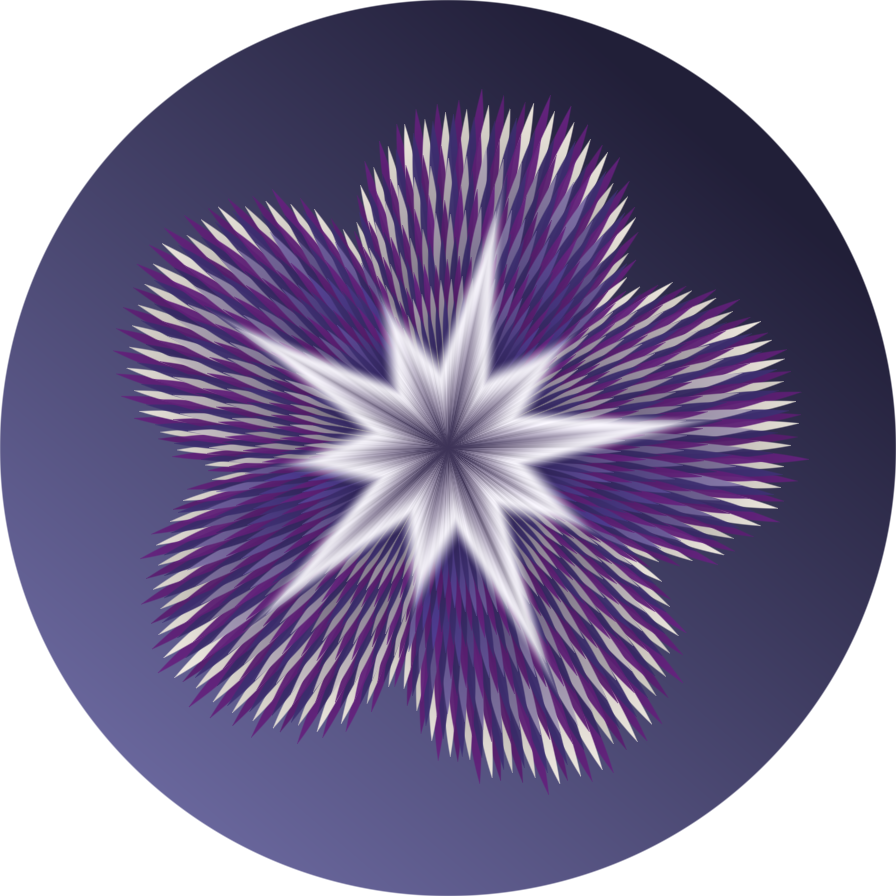
Give the GLSL for this background, as a Shadertoy shader.

```glsl
#define PETALS 5.0
#define PETAL_TURN 0.105
#define NOTCH_RADIUS 0.255
#define PETAL_RADIUS 0.402
#define BLADES 100.0
#define LAYERS 12
#define BLADE_WIDTH 0.43
#define STAR_LONG 0.298
#define STAR_SHORT 0.19
#define STAR_VALLEY 0.102

const float TAU = 6.28318;
const vec3 PURPLE = vec3(0.36, 0.12, 0.45);
const vec3 NAVY = vec3(0.22, 0.17, 0.41);
const vec3 CREAM = vec3(0.88, 0.86, 0.82);
const vec3 GRAY = vec3(0.60, 0.57, 0.62);

float hash(vec2 p) {
    return fract(sin(dot(p, vec2(127.1, 311.7))) * 43758.5);
}

float gradDot(vec2 cell, vec2 offset) {
    float a = TAU * hash(cell);
    return dot(vec2(cos(a), sin(a)), offset);
}

float gradientNoise(vec2 p) {
    vec2 i = floor(p), f = fract(p);
    vec2 u = f * f * (3.0 - 2.0 * f);
    vec2 e = vec2(1.0, 0.0);
    return mix(mix(gradDot(i, f), gradDot(i + e, f - e), u.x),
               mix(gradDot(i + e.yx, f - e.yx), gradDot(i + 1.0, f - 1.0), u.x), u.y);
}

// Position across a petal: -1 and 1 at the notches, 0 at the middle
float petalPhase(float angle) {
    return 2.0 * fract((angle - PETAL_TURN) * PETALS / TAU + 0.5) - 1.0;
}

float petalOutline(float angle) {
    float u = petalPhase(angle);
    return mix(NOTCH_RADIUS, PETAL_RADIUS, pow(max(1.0 - u * u, 0.0), 0.72));
}

float cross2(vec2 a, vec2 b) {
    return a.x * b.y - a.y * b.x;
}

// Star gauge: 0 at the center, 1 on the outline
float starGauge(float angle, float r) {
    float sector = TAU / PETALS;
    float a = abs(petalPhase(angle)) * sector * 0.5;
    vec2 p = r * vec2(cos(a), sin(a));
    vec2 tip = vec2(STAR_LONG, 0.0);
    vec2 valley = STAR_VALLEY * vec2(cos(sector * 0.25), sin(sector * 0.25));
    vec2 side = STAR_SHORT * vec2(cos(sector * 0.5), sin(sector * 0.5));
    float inner = cross2(p, valley - tip) / cross2(tip, valley);
    float outer = cross2(p, side - valley) / cross2(valley, side);
    return a < sector * 0.25 ? inner : outer;
}

// One ring of tapered blades, painted over the color below
vec3 paintLayer(vec3 color, float angle, float r, int layer, float px) {
    float k = float(layer);
    float depth = k / float(LAYERS - 1);
    float reach = 1.0 - 0.58 * pow(depth, 1.25);
    float cellAngle = TAU / BLADES;
    float shift = fract(k * 0.382);
    float x = angle / cellAngle + shift;
    float id = floor(x);
    float center = (id + 0.5 - shift) * cellAngle;
    float jitter = hash(vec2(mod(id, BLADES), k));
    float tip = petalOutline(center) * reach * (0.975 + 0.05 * jitter);
    float q = clamp((r / tip - 0.42) / 0.58, 0.0, 1.0);
    float halfWidth = BLADE_WIDTH * 4.0 * q * (1.0 - q);
    float d = (abs(x - id - 0.5) - halfWidth) * cellAngle * r;
    float cover = smoothstep(px, -px, d) * step(0.001, q * (1.0 - q));

    // Pale blades gather on one side of each petal toward the middle
    float sideLight = smoothstep(-0.8, 0.5, petalPhase(center));
    vec3 pale = mix(CREAM, GRAY, smoothstep(0.1, 0.6, depth));
    pale = mix(pale, NAVY * 1.3, (1.0 - sideLight) * smoothstep(0.1, 0.5, depth));
    int kind = layer % 3;
    vec3 tint = kind == 0 ? PURPLE : kind == 1 ? pale : NAVY;
    tint *= (0.74 + 0.3 * q) * (0.92 + 0.16 * jitter);
    return mix(color, tint, cover * 0.95);
}

void mainImage(out vec4 fragColor, in vec2 fragCoord) {
    float px = 1.0 / min(iResolution.x, iResolution.y);
    vec2 p = (fragCoord - 0.5 * iResolution.xy) * px;
    float r = length(p);
    float angle = atan(p.y, p.x);
    vec2 dir = p / max(r, 0.0001);

    // Diagonal backdrop
    float slope = dot(p, normalize(vec2(0.65, 0.76)));
    vec3 color = mix(vec3(0.41, 0.40, 0.61), vec3(0.13, 0.12, 0.22),
                     clamp((slope + 0.5) / 0.95, 0.0, 1.0));

    // Dark petal bed and blades
    float bed = petalOutline(angle) * 0.8;
    color = mix(color, vec3(0.19, 0.11, 0.33), smoothstep(0.025, -0.025, r - bed));
    for (int i = 0; i < LAYERS; i++) {
        color = paintLayer(color, angle, r, i, px);
    }

    // Soft star with a dark heart and fine rays
    float gauge = starGauge(angle, r);
    float rays = gradientNoise(dir * 23.0) + 0.6 * gradientNoise(dir * 51.0 + 7.0);
    vec3 star = mix(vec3(0.24, 0.20, 0.34), vec3(0.57, 0.53, 0.63), smoothstep(0.0, 0.42, gauge));
    star = mix(star, vec3(0.93, 0.92, 0.95), smoothstep(0.3, 0.76, gauge));
    star += 0.13 * rays * smoothstep(0.02, 0.2, gauge) * smoothstep(1.0, 0.5, gauge);
    color = mix(color, star, smoothstep(1.08, 0.74, gauge));

    // White surround
    color = mix(color, vec3(1.0), smoothstep(-px, px, r - 0.5));
    fragColor = vec4(color, 1.0);
}
```
